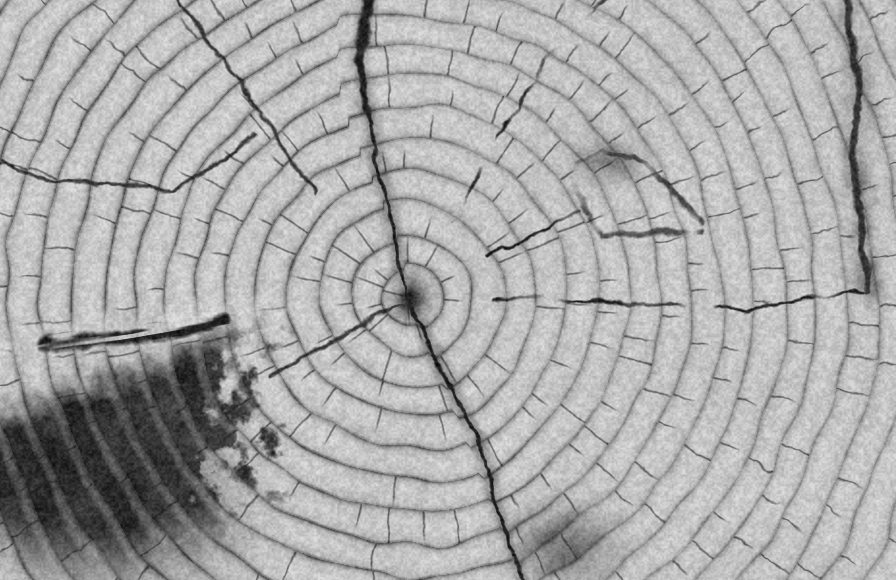
This texture is drawn by a WebGL 2 fragment shader. Its source:

```glsl
#version 300 es
precision highp float;
// Weathered end grain of a log: ridged growth rings, radial cracks and dark stains.
uniform vec2 u_resolution;
out vec4 fragColor;

float hash(vec2 p) {
  vec3 q = fract(p.xyx * vec3(0.1031, 0.1030, 0.0973));
  q += dot(q, q.yzx + 33.33);
  return fract((q.x + q.y) * q.z);
}

float noise(vec2 p) {
  vec2 i = floor(p), f = fract(p);
  f = f * f * (3.0 - 2.0 * f);
  return mix(mix(hash(i), hash(i + vec2(1, 0)), f.x),
             mix(hash(i + vec2(0, 1)), hash(i + vec2(1, 1)), f.x), f.y);
}

float fbm(vec2 p) {
  float sum = 0.0, amp = 0.5;
  for (int i = 0; i < 4; i++) {
    sum += amp * noise(p);
    p = p * 2.1 + 7.3;
    amp *= 0.5;
  }
  return sum;
}

float segment(vec2 p, vec2 a, vec2 b) {
  vec2 d = b - a;
  return length(p - a - d * clamp(dot(p - a, d) / dot(d, d), 0.0, 1.0));
}

// Distance to a path through four points
float path(vec2 p, vec2 a, vec2 b, vec2 c, vec2 d) {
  return min(segment(p, a, b), min(segment(p, b, c), segment(p, c, d)));
}

// Soft elliptical patch, 1 at its middle
float blob(vec2 p, vec2 center, vec2 size) {
  vec2 q = (p - center) / size;
  return exp(-dot(q, q));
}

float line(float dist, float width) {
  float px = 0.7 / u_resolution.y;
  return 1.0 - smoothstep(width * 0.4 - px, width + px, dist);
}

void main() {
  vec2 p = gl_FragCoord.xy / u_resolution.y;
  vec2 rough = vec2(fbm(p * 28.0), fbm(p * 28.0 + 40.0)) - 0.47;
  vec2 w = p + rough * 0.022;
  vec2 d = p - vec2(0.703, 0.488);
  float r = length(d), angle = atan(d.y, d.x);

  // Growth rings, slightly shifted across the main crack
  float split = 0.703 - 0.12 * smoothstep(0.0, 0.4, d.y) + 0.41 * max(-d.y, 0.0);
  float left = 1.0 - smoothstep(-0.004, 0.004, p.x - split);
  float bend = (noise(p * 5.0) - 0.5) * 0.025 + (noise(p * 17.0) - 0.5) * 0.012;
  float ring = (r + bend + left * 0.012) / 0.054;
  float id = floor(ring), f = fract(ring);
  float edge = min(f, 1.0 - f);
  float relief = mix(0.65, 1.0, max(left, smoothstep(0.25, 0.0, p.x - split)));
  float shade = 0.765 + 0.05 * (fbm(p * 6.0) - 0.47);
  shade += relief * (0.09 * sin(3.14159 * f) - 0.06);
  shade -= relief * 0.13 * smoothstep(0.22, 0.0, f);
  shade -= relief * 0.22 * smoothstep(0.10, 0.0, edge) * (0.3 + noise(p * 22.0));

  // Short radial checks scattered around every ring
  float count = floor(id * 5.0 + 6.0);
  float turn = (angle / 6.28319 + 0.5 + rough.x * 0.004) * count;
  vec2 cell = vec2(floor(turn), id);
  float offset = abs(fract(turn) - 0.2 - 0.6 * hash(cell + 3.0)) / count * 6.28319 * r;
  float reach = smoothstep(0.0, 0.1, f) * (1.0 - smoothstep(0.5, 0.95, f * (0.5 + hash(cell + 9.0))));
  shade -= 0.38 * line(offset, 0.0022) * reach * step(0.42, hash(cell));

  // Main crack through the pith
  float upper = min(path(w, vec2(0.639, 1.01), vec2(0.618, 0.92), vec2(0.633, 0.80), vec2(0.659, 0.68)),
                    path(w, vec2(0.659, 0.68), vec2(0.683, 0.57), vec2(0.703, 0.485), vec2(0.72, 0.455)));
  float lower = min(path(w, vec2(0.703, 0.485), vec2(0.775, 0.337), vec2(0.827, 0.227), vec2(0.853, 0.137)),
                    segment(w, vec2(0.853, 0.137), vec2(0.904, -0.01)));
  float gape = 0.005 + 0.009 * smoothstep(0.75, 0.95, p.y);
  float dark = max(line(upper, gape), line(lower, 0.0055));
  dark = max(dark, 0.35 * smoothstep(0.025, 0.0, min(upper, lower)));

  // Secondary cracks
  float fine = path(w, vec2(0.301, 1.01), vec2(0.371, 0.91), vec2(0.446, 0.81), vec2(0.54, 0.67));
  fine = min(fine, path(w, vec2(0.70, 0.475), vec2(0.65, 0.455), vec2(0.582, 0.418), vec2(0.47, 0.353)));
  fine = min(fine, path(w, vec2(0.0, 0.72), vec2(0.09, 0.683), vec2(0.21, 0.683), vec2(0.30, 0.67)));
  fine = min(fine, segment(w, vec2(0.30, 0.67), vec2(0.44, 0.77)));
  float faint = path(w, vec2(0.85, 0.485), vec2(1.10, 0.478), vec2(1.285, 0.468), vec2(1.49, 0.497));
  faint = min(faint, path(w, vec2(0.783, 0.62), vec2(0.863, 0.77), vec2(0.944, 0.90), vec2(1.045, 1.01)));
  faint = min(faint, segment(w, vec2(0.84, 0.56), vec2(1.0, 0.635)));
  float broken = path(w, vec2(0.984, 0.70), vec2(1.01, 0.64), vec2(1.034, 0.59), vec2(1.21, 0.605));
  broken = min(broken, path(w, vec2(0.98, 0.70), vec2(1.034, 0.74), vec2(1.094, 0.73), vec2(1.21, 0.62)));
  dark = max(dark, 0.85 * line(fine, 0.0045));
  dark = max(dark, line(faint, 0.004) * smoothstep(0.25, 0.6, noise(p * 19.0)));
  dark = max(dark, 0.75 * line(broken, 0.007) * smoothstep(0.15, 0.6, noise(p * 26.0)));
  float rim = path(w, vec2(1.462, 1.01), vec2(1.476, 0.88), vec2(1.474, 0.74), vec2(1.496, 0.50));
  dark = max(dark, max(0.9 * line(rim, 0.009), 0.5 * smoothstep(0.04, 0.0, rim) * noise(p * 35.0)));

  // Pale weathered band and its torn knot
  float band = smoothstep(0.05, 0.0, abs(p.y - 0.405 - 0.13 * p.x)) * smoothstep(0.65, 0.35, p.x);
  shade = mix(shade, 0.79 + 0.25 * rough.y, 0.75 * band);
  float knot = path(w, vec2(0.08, 0.41), vec2(0.2, 0.415), vec2(0.28, 0.428), vec2(0.39, 0.447));
  float fibre = noise(vec2(p.x * 18.0, (p.y - 0.15 * p.x) * 150.0));
  dark = max(dark, line(knot, 0.017) * smoothstep(0.25, 0.65, fibre));

  // Stains: a broad one at lower left, small ones at the pith, break and base
  float top = 0.29 + 0.34 * p.x + 0.06 * rough.x;
  float stain = smoothstep(0.03, -0.05, p.y - top) * smoothstep(0.45, 0.38, p.x + 0.3 * rough.y);
  stain *= smoothstep(-0.02, 0.20, p.y + 0.06 * sin(p.x * 9.0)) * (0.72 + 0.45 * smoothstep(0.2, 0.5, f));
  stain = max(stain, 0.75 * blob(p, vec2(0.24, 0.16), vec2(0.13, 0.15)));
  dark = max(dark, 0.95 * min(stain, 1.0) * (0.72 + 0.5 * fbm(p * 14.0)));
  dark = max(dark, blob(w, vec2(0.708, 0.487), vec2(0.027, 0.032)));
  dark = max(dark, 0.45 * blob(w, vec2(1.05, 0.725), vec2(0.05, 0.03)));
  dark = max(dark, 0.65 * blob(w, vec2(0.97, 0.06), vec2(0.08, 0.06)) * (0.5 + 0.6 * f));
  shade = mix(shade, 0.13, clamp(dark, 0.0, 1.0));

  // Grain of the dry surface
  shade += 0.11 * (noise(p * 300.0) - 0.5) + 0.09 * (noise(p * 140.0 + 9.0) - 0.5);
  fragColor = vec4(vec3(clamp(shade, 0.0, 1.0)), 1.0);
}
```
